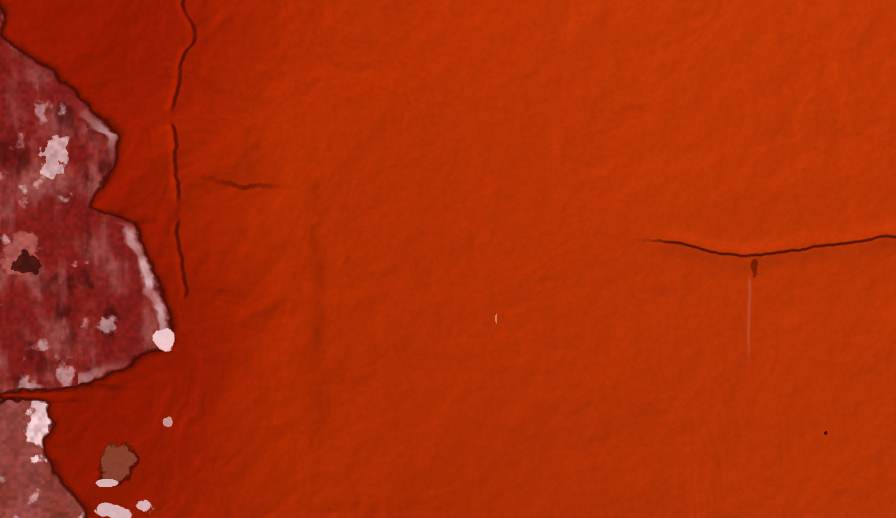
This texture is drawn by a Shadertoy shader. Its source:

```glsl
// Weathered red-orange plaster wall with peeling paint on the left and fine cracks.
const vec3 PAINT_LIGHT = vec3(0.725, 0.208, 0.025);
const vec3 PAINT_MID   = vec3(0.685, 0.175, 0.012);
const vec3 PAINT_DARK  = vec3(0.57, 0.095, 0.01);
const vec3 BARE_RED    = vec3(0.49, 0.11, 0.09);
const vec3 BARE_PINK   = vec3(0.60, 0.29, 0.27);
const vec3 BARE_DARK   = vec3(0.29, 0.065, 0.06);
const vec3 CHALK       = vec3(0.84, 0.69, 0.70);
const vec3 MORTAR      = vec3(0.48, 0.23, 0.16);
const vec3 SHADOW      = vec3(0.20, 0.03, 0.02);
const float ROUGHNESS = 0.03;
const float RELIEF = 0.09;
const float GRAIN = 0.035;

float hash(vec2 p) {
    vec3 q = fract(p.xyx * 0.1031);
    q += dot(q, q.yzx + 33.33);
    return fract((q.x + q.y) * q.z);
}

float noise(vec2 p) {
    vec2 i = floor(p), f = fract(p);
    f = f * f * (3.0 - 2.0 * f);
    return mix(mix(hash(i), hash(i + vec2(1, 0)), f.x),
               mix(hash(i + vec2(0, 1)), hash(i + vec2(1, 1)), f.x), f.y);
}

float fbm(vec2 p) {
    float sum = 0.0, amp = 0.5;
    for (int i = 0; i < 5; i++) {
        sum += amp * noise(p);
        p = mat2(1.6, 1.2, -1.2, 1.6) * p + 7.3;
        amp *= 0.5;
    }
    return sum;
}

float ramp(float a, float b, float x) { return clamp((x - a) / (b - a), 0.0, 1.0); }
float bell(float x, float w) { return exp(-x * x / (w * w)); }
float stroke(float d, float w) {
    return 1.0 - smoothstep(0.3 * w, w + 0.7 / iResolution.y, abs(d));
}
void blend(inout vec3 col, vec3 tint, float amount) { col = mix(col, tint, amount); }

// Ragged ellipse, shape = center.xy, radius.xy
float chip(vec2 p, vec4 shape, float rough) {
    float d = length((p - shape.xy) / shape.zw) - 1.0;
    return 1.0 - smoothstep(-0.1, 0.1, d + rough * (fbm(p * 45.0) - 0.48));
}

// Right border of the bare area at height y
float peelBorder(float y) {
    float upper = 0.1 * ramp(0.94, 0.865, y) + 0.14 * ramp(0.865, 0.74, y)
                - 0.06 * ramp(0.71, 0.6, y) + 0.09 * ramp(0.6, 0.57, y)
                + 0.072 * ramp(0.57, 0.365, y) - 0.07 * ramp(0.345, 0.31, y)
                - 0.1 * ramp(0.31, 0.255, y) - 0.2 * ramp(0.255, 0.235, y);
    float lower = 0.1 * ramp(0.235, 0.225, y) - 0.014 * ramp(0.22, 0.14, y)
                + 0.075 * ramp(0.12, 0.02, y);
    return max(upper - 0.01, lower);
}

float peelDistance(vec2 p) {
    float slope = (peelBorder(p.y + 0.006) - peelBorder(p.y - 0.006)) / 0.012;
    return (p.x - peelBorder(p.y)) / sqrt(1.0 + slope * slope)
         + ROUGHNESS * (fbm(p * 28.0) - 0.48);
}

float wallHeight(vec2 p) {
    float folds = fbm(p * vec2(7, 6) + 3.0 * fbm(p * 4.0));
    return folds * mix(0.12, 0.055, smoothstep(0.35, 0.95, p.x)) + 0.016 * fbm(p * 32.0);
}

vec3 paintedWall(vec2 p) {
    // Broad tone and slanted light
    float drift = fbm(p * 3.0) - 0.48;
    vec3 col = mix(PAINT_DARK, PAINT_MID, smoothstep(0.18, 0.68, p.x + 0.22 * drift));
    blend(col, PAINT_LIGHT, smoothstep(0.55, 1.5, p.x + 0.35 * (p.y - 0.5) + 0.3 * drift));
    float slant = (wallHeight(p) - wallHeight(p + vec2(0.006, -0.006))) / 0.012;
    col *= (0.97 + 0.06 * p.y) * (1.0 + clamp(slant * RELIEF, -0.16, 0.12));

    // Vertical seam, ridge and buckled fold
    float wander = fbm(vec2(p.y * 9.0, 2)) - 0.48;
    float seam = p.x - 0.343 - 0.05 * wander - 0.025 * bell(p.y - 0.93, 0.04);
    float span = smoothstep(0.36, 0.46, p.y) * smoothstep(0.2, 0.55, noise(p.yy * 22.0));
    blend(col, SHADOW, 0.6 * span * stroke(seam, 0.0045));
    col *= 1.0 + 0.12 * span * bell(seam + 0.009, 0.006);
    span = smoothstep(0.05, 0.2, p.y) * (1.0 - smoothstep(0.6, 0.75, p.y));
    col *= 1.0 - 0.12 * span * bell(p.x - 0.606 - 0.04 * wander, 0.014) * noise(p * 30.0);
    float fold = p.y - 0.648 + 0.12 * (p.x - 0.47) + 0.04 * (fbm(vec2(p.x * 18.0, 5)) - 0.48);
    col *= 1.0 - 0.3 * bell(p.x - 0.475, 0.06) * stroke(fold, 0.006);

    // Sagging crack and pale drip
    float crack = p.y - 0.535 + 0.03 * smoothstep(1.27, 1.453, p.x)
                - 0.038 * ramp(1.453, 1.7, p.x) - 0.014 * (fbm(vec2(p.x * 24.0, 9)) - 0.48);
    span = smoothstep(1.22, 1.31, p.x);
    col *= 1.0 + span * (0.06 * bell(crack - 0.014, 0.016) - 0.07 * bell(crack + 0.014, 0.02));
    blend(col, SHADOW, 0.7 * span * stroke(crack, 0.003));
    blend(col, SHADOW, 0.45 * chip(p, vec4(1.457, 0.486, 0.007, 0.02), 1.5));
    span = smoothstep(0.28, 0.36, p.y) * (1.0 - smoothstep(0.455, 0.47, p.y));
    blend(col, BARE_PINK * 1.2, 0.55 * span * stroke(p.x - 1.444 - 0.01 * wander, 0.0028));

    // Nick and specks
    blend(col, CHALK, 0.6 * chip(p, vec4(0.958, 0.385, 0.002, 0.01), 0.2));
    blend(col, SHADOW, 0.8 * chip(p, vec4(1.594, 0.164, 0.0035, 0.0035), 0.2));
    return col;
}

vec3 bareWall(vec2 p) {
    float blotches = fbm(p * 17.0 + 4.0);
    float streaks = fbm(p * vec2(42, 9));
    vec3 col = mix(BARE_RED, BARE_PINK, smoothstep(0.42, 0.75, 0.5 * streaks + 0.55 * blotches));
    blend(col, BARE_DARK, 0.75 * smoothstep(0.54, 0.74, fbm(p * vec2(24, 13) + 19.0)));
    blend(col, mix(MORTAR, BARE_PINK, blotches * 1.3), 0.75 - 0.75 * smoothstep(0.215, 0.235, p.y));
    blend(col, CHALK, 0.65 * smoothstep(0.63, 0.74, fbm(p * 24.0 + 31.0)));
    blend(col, CHALK, 0.85 * chip(p, vec4(0.108, 0.691, 0.022, 0.034), 2.2));
    blend(col, BARE_PINK * 1.1, chip(p, vec4(0.038, 0.51, 0.036, 0.042), 1.0));
    blend(col, SHADOW, 0.8 * chip(p, vec4(0.05, 0.492, 0.024, 0.02), 2.0));
    blend(col, CHALK * 1.08, chip(p, vec4(0.074, 0.178, 0.026, 0.052), 1.6));
    blend(col, SHADOW, 0.8 * stroke(p.y - 0.223 - 0.02 * noise(p.xx * 30.0), 0.005));
    return col * (0.88 + 0.24 * noise(p * 130.0));
}

void mainImage(out vec4 fragColor, in vec2 fragCoord) {
    vec2 p = fragCoord / iResolution.y;
    float aa = 1.0 / iResolution.y, d = peelDistance(p);
    vec3 col = paintedWall(p) * (1.0 - 0.3 * bell(d, 0.01));

    // Bare area, dark rim and chalky flap
    blend(col, bareWall(p), 1.0 - smoothstep(-aa, aa, d));
    blend(col, SHADOW, 0.55 * stroke(d, 0.004));
    float flap = smoothstep(0.33, 0.37, p.y) * (1.0 - smoothstep(0.55, 0.575, p.y));
    flap = max(flap, 0.8 * bell(p.y - 0.745, 0.035));
    flap = max(flap, 0.7 * bell(p.y - 0.265, 0.03) * step(0.15, p.x));
    blend(col, CHALK, flap * stroke(d + 0.013, 0.012) * (0.45 + 0.5 * noise(p * 55.0)));
    blend(col, CHALK * 1.12, chip(p, vec4(0.315, 0.343, 0.02, 0.021), 1.2));

    // Loose chips near the floor
    blend(col, SHADOW, 0.6 * chip(p, vec4(0.224, 0.107, 0.038, 0.044), 1.2));
    blend(col, MORTAR * 1.1, chip(p, vec4(0.222, 0.11, 0.032, 0.038), 1.2));
    blend(col, CHALK, chip(p, vec4(0.207, 0.067, 0.02, 0.007), 1.5));
    blend(col, CHALK, chip(p, vec4(0.218, 0.014, 0.042, 0.016), 1.6));
    blend(col, CHALK, chip(p, vec4(0.277, 0.022, 0.02, 0.012), 1.6));
    blend(col, CHALK, 0.8 * chip(p, vec4(0.322, 0.185, 0.011, 0.01), 1.8));

    col *= 1.0 + GRAIN * (noise(p * 260.0) + noise(p * 140.0) - 1.0);
    fragColor = vec4(clamp(col, 0.0, 1.0), 1);
}
```
